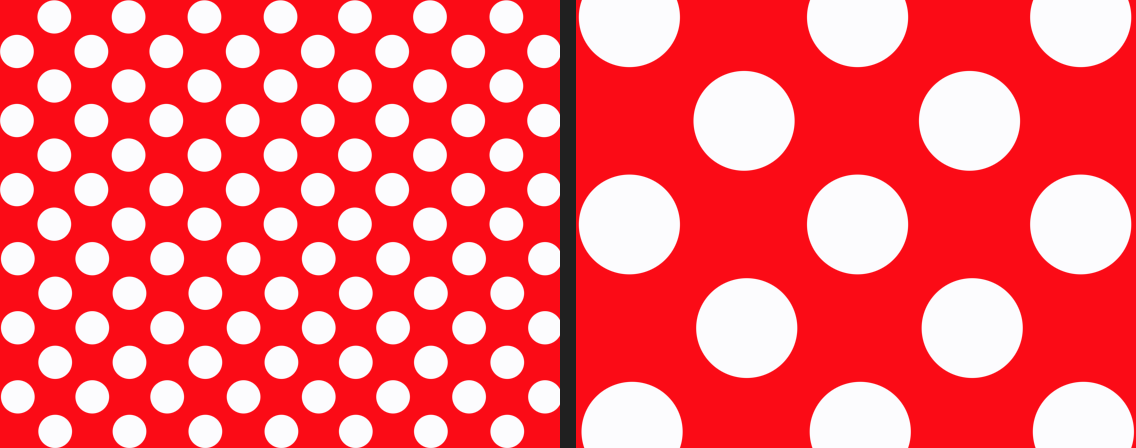
Left, the full canvas; right, a detail of the centre.
A Shadertoy shader for this pattern:

```glsl
const vec3 RED = vec3(0.984, 0.043, 0.086);
const vec3 WHITE = vec3(0.99, 0.99, 0.995);

// All lengths are fractions of the canvas width, measured from the top left
const vec2 FIRST_DOT = vec2(0.0290, 0.0302);
const vec2 HALF_PITCH = vec2(0.06725, 0.06168);
const vec2 DOT_RADII = vec2(0.0301, 0.0297);
const float COLUMN_DRIFT = 0.0012;
const float LOWER_SHIFT = 0.0016;
const float LOWER_ROW = 7.0;

// Staggered lattice index of the nearest dot: (half column, row)
vec2 nearestDot(vec2 p, vec2 first, vec2 pitch) {
    vec2 q = (p - first) / pitch;
    float row = round(q.y);
    float stagger = 1.0 - mod(row, 2.0);
    float column = 2.0 * round((q.x - stagger) * 0.5) + stagger;
    return vec2(column, row);
}

// Dot centre with uneven column spacing and a slight step in the lower rows
vec2 dotCentre(vec2 id, vec2 first, vec2 pitch) {
    float drift = COLUMN_DRIFT * cos(0.92 * id.x);
    float shift = LOWER_SHIFT * step(LOWER_ROW, id.y);
    return first + id * pitch + vec2(drift + shift, 0.0);
}

// Approximate signed distance to a nearly round ellipse
float ellipseDistance(vec2 p, vec2 radii) {
    return (length(p / radii) - 1.0) * min(radii.x, radii.y);
}

float coverage(float dist, float pixel) {
    return 1.0 - smoothstep(-0.75 * pixel, 0.75 * pixel, dist);
}

void mainImage(out vec4 fragColor, in vec2 fragCoord) {
    float pixel = 1.0 / iResolution.x;
    vec2 p = vec2(fragCoord.x, iResolution.y - fragCoord.y) * pixel;

    vec2 id = nearestDot(p, FIRST_DOT, HALF_PITCH);
    vec2 centre = dotCentre(id, FIRST_DOT, HALF_PITCH);
    float dist = ellipseDistance(p - centre, DOT_RADII);

    fragColor = vec4(mix(RED, WHITE, coverage(dist, pixel)), 1.0);
}
```
